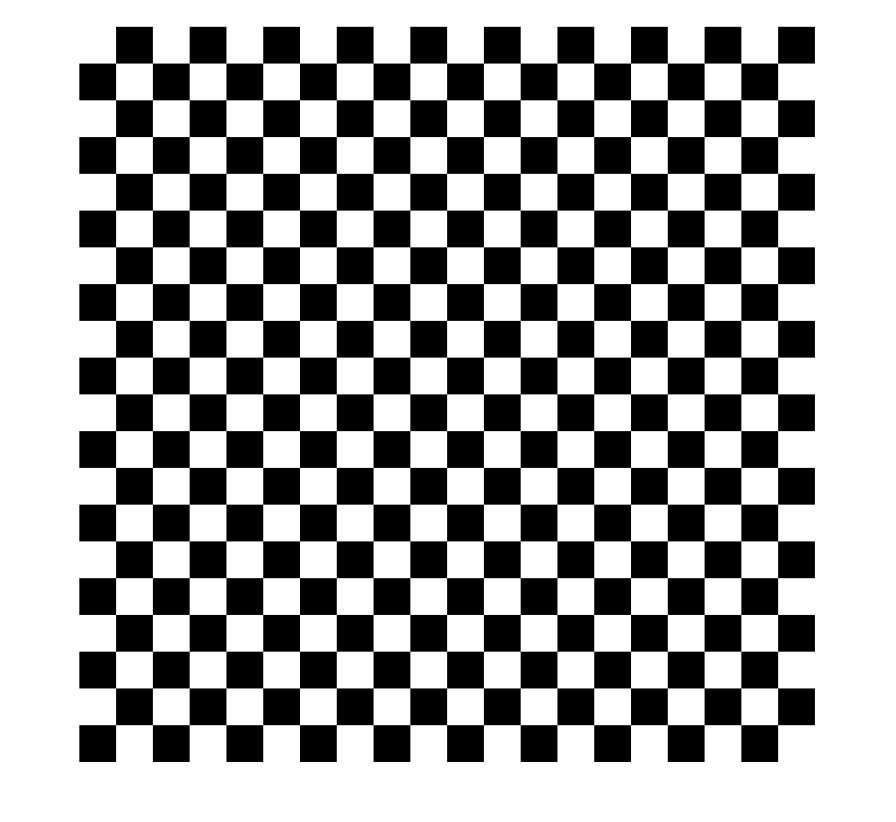
Give the GLSL for this pattern, as a WebGL 1 fragment shader.

```glsl
precision highp float;

// A black and white checkerboard of 20 by 20 squares on a white ground.
// Each pixel takes the exact area average of the squares it covers, found
// from the integral of a square wave along each axis, so edges are smooth.

uniform vec2 u_resolution;

const vec2 CANVAS = vec2(512.0, 470.0);       // layout units across and up
const vec2 BOARD_ORIGIN = vec2(45.33, 34.33); // lower left corner of the board
const float SQUARE_SIZE = 21.017;
const vec2 SQUARE_COUNT = vec2(20.0, 20.0);
const vec3 LIGHT = vec3(1.0);
const vec3 DARK = vec3(0.0);

// Integral of a wave that is +1 on even squares and -1 on odd ones.
vec2 waveIntegral(vec2 x) {
  return 1.0 - abs(mod(x, 2.0) - 1.0);
}

// Share of the pixel footprint that is covered by dark squares.
float darkCoverage(vec2 center, vec2 footprint) {
  // Clip the footprint to the board
  vec2 low = clamp(center - 0.5 * footprint, vec2(0.0), SQUARE_COUNT);
  vec2 high = clamp(center + 0.5 * footprint, vec2(0.0), SQUARE_COUNT);

  vec2 inside = (high - low) / footprint;
  vec2 wave = (waveIntegral(high) - waveIntegral(low)) / footprint;

  // Squares are dark where both waves share a sign
  return 0.5 * (inside.x * inside.y + wave.x * wave.y);
}

void main() {
  vec2 unitsPerPixel = CANVAS / u_resolution;
  vec2 boardPos = (gl_FragCoord.xy * unitsPerPixel - BOARD_ORIGIN) / SQUARE_SIZE;
  vec2 footprint = unitsPerPixel / SQUARE_SIZE;

  float dark = clamp(darkCoverage(boardPos, footprint), 0.0, 1.0);
  gl_FragColor = vec4(mix(LIGHT, DARK, dark), 1.0);
}
```
